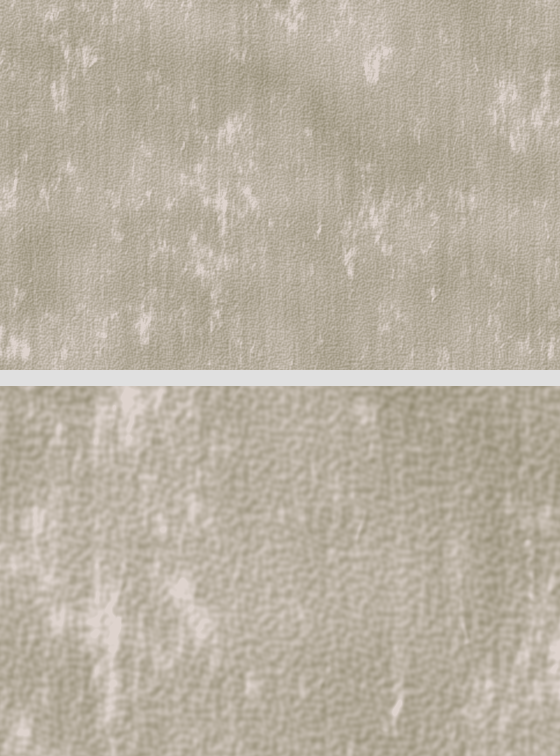
Top: the whole. Bottom: its middle third, enlarged.
Give the GLSL for this texture, as a Shadertoy shader.

```glsl
// Worn beige plaster: fine grain, vertical brush streaks, chalky smears and small slanted scratches.

const vec3 SHADE_COLOR = vec3(0.60, 0.57, 0.48);
const vec3 CHALK_COLOR = vec3(0.84, 0.80, 0.77);
const float TAU = 6.2831853;

// Integer hash of a cell, returning two values in 0..1
vec2 hash2(vec2 cell, float seed) {
    uvec3 h = uvec3(ivec3(vec3(cell, seed))) * uvec3(1597334673u, 3812015801u, 2798796415u);
    uint n = h.x ^ h.y ^ h.z;
    n = (n ^ (n >> 16)) * 2146121005u;
    n = (n ^ (n >> 15)) * 2221713035u;
    n ^= n >> 16;
    return vec2(float(n & 65535u), float(n >> 16)) / 65535.0;
}

float cornerSlope(vec2 cell, vec2 offset, float seed) {
    float angle = TAU * hash2(cell, seed).x;
    return dot(vec2(cos(angle), sin(angle)), offset);
}

// Gradient noise, roughly -0.7..0.7
float gradientNoise(vec2 p, float seed) {
    vec2 i = floor(p), f = fract(p);
    vec2 u = f * f * f * (f * (f * 6.0 - 15.0) + 10.0);
    vec2 e = vec2(1.0, 0.0);
    float low = mix(cornerSlope(i, f, seed), cornerSlope(i + e, f - e, seed), u.x);
    float high = mix(cornerSlope(i + e.yx, f - e.yx, seed), cornerSlope(i + 1.0, f - 1.0, seed), u.x);
    return mix(low, high, u.y);
}

float fbm(vec2 p, int octaves, float seed) {
    float sum = 0.0, weight = 1.0;
    for (int k = 0; k < octaves; k++) {
        sum += weight * gradientNoise(p, seed + float(k));
        p = p * 2.03 + 7.3;
        weight *= 0.5;
    }
    return sum;
}

float segmentDistance(vec2 p, vec2 halfSpan) {
    float along = clamp(dot(p, halfSpan) / dot(halfSpan, halfSpan), -1.0, 1.0);
    return length(p - halfSpan * along);
}

// Scattered short strokes; tilt is measured from the vertical
float scratches(vec2 p, float density, float tilt, float spread, float reach,
                float width, float share, float pixel, float seed) {
    vec2 home = floor(p * density);
    float ink = 0.0;
    for (int y = -1; y <= 1; y++) {
        for (int x = -1; x <= 1; x++) {
            vec2 cell = home + vec2(x, y);
            vec2 place = hash2(cell, seed);
            vec2 form = hash2(cell, seed + 1.0);
            vec2 look = hash2(cell, seed + 2.0);
            float angle = tilt + spread * (form.x - 0.5);
            vec2 halfSpan = reach * mix(0.3, 1.0, form.y) * vec2(sin(angle), cos(angle));
            float dist = segmentDistance(p - (cell + place) / density, halfSpan);
            float stroke = 1.0 - smoothstep(0.0, width * mix(0.6, 1.5, look.y) + pixel, dist);
            ink = max(ink, stroke * step(look.x, share) * mix(0.4, 1.0, look.y));
        }
    }
    return ink;
}

// Sidelit surface grain
float relief(vec2 p, float scale, float seed) {
    vec2 q = p * scale;
    return gradientNoise(q, seed) - 0.6 * gradientNoise(q + vec2(-0.5, 0.6), seed);
}

// Ragged upright patches gathered into loose clusters
float chalkSmears(vec2 p) {
    vec2 slanted = vec2(p.x - 0.12 * p.y, p.y);
    float cluster = fbm(p * vec2(2.6, 3.4), 2, 11.0);
    float patches = fbm(slanted * vec2(17.0, 10.0), 3, 21.0);
    float ragged = fbm(slanted * vec2(80.0, 32.0), 2, 31.0);
    return smoothstep(0.1, 1.25, patches + 0.75 * cluster + 0.7 * ragged);
}

void mainImage(out vec4 fragColor, in vec2 fragCoord) {
    vec2 p = fragCoord / iResolution.y;
    float pixel = 1.0 / iResolution.y;

    // Broad stains, soft bands and vertical brushing
    float tone = 0.46;
    tone += 0.36 * fbm(p * vec2(2.6, 3.2), 4, 41.0);
    tone += 0.22 * gradientNoise(p * vec2(0.9, 5.0) + 3.7, 51.0);
    float brushing = gradientNoise(p * vec2(85.0, 5.0), 61.0) + 0.6 * gradientNoise(p * vec2(28.0, 2.2), 62.0);
    tone += 0.18 * brushing;

    // Chalk, worn thin by the brushing
    float smear = chalkSmears(p);
    tone += 0.68 * smear * (1.0 + 0.5 * brushing);

    // Scratches with a faint shadow, broken up by noise
    vec2 bent = p + 0.006 * vec2(gradientNoise(p * 45.0, 71.0), gradientNoise(p * 45.0, 72.0));
    vec2 shadowShift = vec2(-0.004, 0.003);
    float wear = smoothstep(-0.4, 0.2, gradientNoise(p * 70.0, 73.0));
    float nicks = scratches(bent, 11.0, 0.3, 0.9, 0.024, 0.0032, 0.5, pixel, 81.0);
    float shadow = scratches(bent + shadowShift, 11.0, 0.3, 0.9, 0.024, 0.0032, 0.5, pixel, 81.0);
    float scuffs = scratches(bent, 3.5, 1.3, 0.9, 0.065, 0.0022, 0.35, pixel, 91.0);
    tone += wear * (0.48 * nicks + 0.30 * scuffs) - 0.14 * shadow * (1.0 - nicks);

    // Fine grain
    tone += 0.40 * relief(p, 160.0, 101.0) + 0.14 * relief(p, 85.0, 102.0);

    fragColor = vec4(mix(SHADE_COLOR, CHALK_COLOR, clamp(tone, -0.15, 1.12)), 1.0);
}
```
